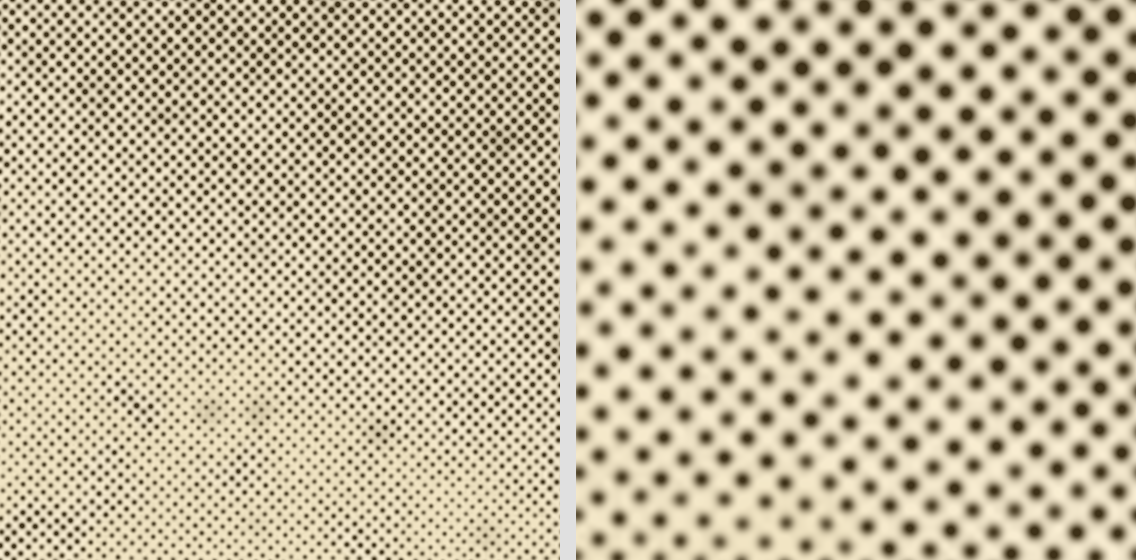
Left: the whole. Right: its middle third, enlarged.
Reproduce this texture procedurally as a Shadertoy shader.

```glsl
// Aged halftone print: a diagonal screen of soft brown ink dots on cream paper.
// A broad tone field plus smudges sets the strength and spread of every dot;
// hashed jitter, cellular stains and fine grain add the wear.

#define SCREEN_PITCH 57.2    // dots per canvas height, along the screen axis
#define SCREEN_ANGLE 43.0    // degrees
#define DOT_JITTER 0.13      // shift of dot centres, in pitches
#define DOT_VARIATION 0.28   // spread of ink strength between dots
#define STAIN_SCALE 7.0
#define STAIN_AMOUNT 0.13
#define GRAIN_SCALE 190.0
#define GRAIN_AMOUNT 0.07
#define INK_COLOR vec3(0.24, 0.19, 0.09)
#define PAPER_COLOR vec3(0.975, 0.93, 0.825)
#define AGED_PAPER_COLOR vec3(0.945, 0.895, 0.765)

// Smudges: centre, radius, strength (negative bleaches the print)
const vec4 SMUDGES[9] = vec4[9](
    vec4(0.05, 0.42, 0.045, 0.45), vec4(0.25, 0.29, 0.040, 0.75),
    vec4(0.20, 0.16, 0.045, 0.45), vec4(0.14, 0.07, 0.050, 0.55),
    vec4(0.03, 0.04, 0.060, 0.65), vec4(0.43, 0.15, 0.055, 0.55),
    vec4(0.66, 0.02, 0.050, 0.45), vec4(0.42, 0.28, 0.120, -0.22),
    vec4(0.85, 0.09, 0.130, -0.30));

vec2 hash2(vec2 cell) {
    vec2 k = vec2(dot(cell, vec2(127.1, 311.7)), dot(cell, vec2(269.5, 183.3)));
    return fract(sin(k) * 43758.55);
}

float valueNoise(vec2 p) {
    vec2 cell = floor(p), f = fract(p);
    f = f * f * (3.0 - 2.0 * f);
    float low = mix(hash2(cell).x, hash2(cell + vec2(1, 0)).x, f.x);
    float high = mix(hash2(cell + vec2(0, 1)).x, hash2(cell + vec2(1, 1)).x, f.x);
    return mix(low, high, f.y);
}

// Darkness of the printed tone: 0 light, 1 dark
float toneAt(vec2 uv) {
    float tone = 0.10 + 0.82 * smoothstep(0.2, 1.05, 0.85 * uv.y + 0.45 * uv.x);
    tone += 0.05 * sin(9.0 * uv.x + 4.0 * sin(5.0 * uv.y)) * sin(11.0 * uv.y + 2.0);
    tone += 0.25 * (valueNoise(uv * 17.0) - 0.5);
    vec2 warped = uv + 0.02 * sin(uv.yx * 47.0 + vec2(0.0, 2.0));
    for (int i = 0; i < 9; i++) {
        vec2 d = (warped - SMUDGES[i].xy) / SMUDGES[i].z;
        tone += SMUDGES[i].w * exp(-dot(d, d));
    }
    return clamp(tone, 0.0, 1.0);
}

// Sum of the soft dots around a point of the screen
float halftoneInk(vec2 q, float tone) {
    float spread = mix(0.058, 0.108, tone);
    float strength = mix(0.78, 1.3, tone);
    float ink = 0.0;
    for (int y = -1; y <= 1; y++)
    for (int x = -1; x <= 1; x++) {
        vec2 cell = floor(q + 0.5) + vec2(x, y);
        vec2 d = q - cell - DOT_JITTER * (hash2(cell) - 0.5);
        float variation = 1.0 + DOT_VARIATION * (hash2(cell + 71.0).x - 0.5);
        ink += strength * variation * exp(-dot(d, d) / spread);
    }
    return ink;
}

// Cellular noise: a few faint round blots
float stainAt(vec2 p) {
    float stain = 0.0;
    for (int y = -1; y <= 1; y++)
    for (int x = -1; x <= 1; x++) {
        vec2 cell = floor(p) + vec2(x, y);
        float weight = smoothstep(0.6, 1.0, hash2(cell + 19.0).y);
        float d = length(p - cell - hash2(cell));
        stain = max(stain, weight * smoothstep(0.32, 0.0, d));
    }
    return stain;
}

void mainImage(out vec4 fragColor, in vec2 fragCoord) {
    vec2 uv = fragCoord / iResolution.y;
    float tone = toneAt(uv);

    // Rotated halftone screen
    float angle = radians(SCREEN_ANGLE);
    vec2 axis = vec2(cos(angle), sin(angle));
    vec2 q = SCREEN_PITCH * vec2(dot(uv, axis), dot(uv, vec2(-axis.y, axis.x)));
    float ink = halftoneInk(q, tone);

    // Wear
    ink += STAIN_AMOUNT * stainAt(uv * STAIN_SCALE);
    ink += GRAIN_AMOUNT * (valueNoise(uv * GRAIN_SCALE) - 0.5);

    vec3 paper = mix(AGED_PAPER_COLOR, PAPER_COLOR, smoothstep(0.1, 0.6, tone));
    fragColor = vec4(mix(paper, INK_COLOR, clamp(ink, 0.0, 1.0)), 1.0);
}
```
